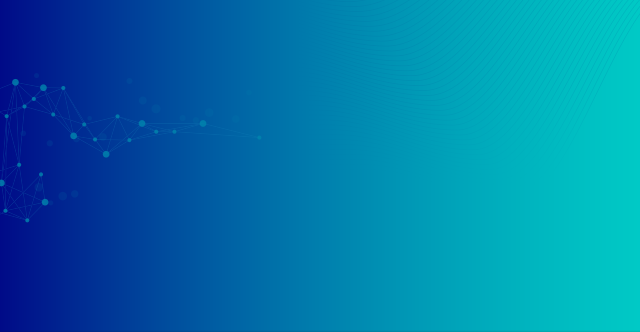
Write a WebGL 2 fragment shader that draws this background.

```glsl
#version 300 es
precision highp float;

uniform vec2 u_resolution;
out vec4 outColor;

// Lengths are in hundredths of the canvas height.
#define RING_NODES 6
#define NODE_COUNT 24
#define GHOST_COUNT 18
#define WAVE_COUNT 42
#define MAX_LINK 31.0
#define LINK_ALPHA 0.30
#define NODE_ALPHA 0.80
#define GHOST_ALPHA 0.13
#define WAVE_ALPHA 0.20
#define NODE_COLOR vec3(0.0, 0.52, 0.68)
#define LINK_COLOR vec3(0.08, 0.52, 0.74)
#define WAVE_COLOR vec3(0.0, 0.42, 0.63)

float hash(float n) {
    n = fract(n * 0.1031);
    n *= n + 33.33;
    return fract(n * (n + n));
}

// Coverage of a shape from its signed distance.
float fill(float d, float px) {
    return clamp(0.5 - d / px, 0.0, 1.0);
}

float segmentDistance(vec2 p, vec2 a, vec2 b) {
    vec2 ab = b - a;
    float t = clamp(dot(p - a, ab) / dot(ab, ab), 0.0, 1.0);
    return length(p - a - ab * t);
}

// Deep blue to turquoise, easing off toward the right.
vec3 background(float x) {
    float green = 0.04 + x * (1.08 - 0.33 * x);
    return vec3(0.0, green, 0.52 + 0.323 * green);
}

// A small ring at the lower left, then a zigzag chain stretching right.
vec2 nodePosition(int index) {
    if (index < RING_NODES) {
        float angle = 0.7 - 1.0472 * float(index);
        return vec2(7.0, 42.0) + vec2(7.0, 8.5) * vec2(cos(angle), sin(angle));
    }
    float i = float(index - RING_NODES);
    float x = 2.0 + i * (2.62 + 0.0375 * i) + 0.38 * exp(i - 13.0);
    float zigzag = mix(5.5, 2.5, smoothstep(10.0, 13.0, i)) * cos(2.6 * i);
    float dip = 9.5 * smoothstep(5.0, 8.0, i) + 5.0 * exp(-(i - 9.5) * (i - 9.5));
    return vec2(x, 70.5 - dip - zigzag);
}

// x: thin links, y: solid nodes, z: faint ghost dots.
vec3 network(vec2 p, float px) {
    vec3 mask = vec3(0.0);
    for (int i = 0; i < NODE_COUNT; i++) {
        vec2 node = nodePosition(i);
        float radius = i % 3 == 1 ? 1.0 : 0.6;
        mask.y = max(mask.y, fill(length(p - node) - radius, px));
        for (int j = i + 1; j < min(i + 4, NODE_COUNT); j++) {
            vec2 other = nodePosition(j);
            if (distance(node, other) > MAX_LINK) continue;
            mask.x = max(mask.x, fill(segmentDistance(p, node, other) - 0.06, px));
        }
        // Links that leave through the left edge
        if (node.x < 10.0) {
            vec2 outside = vec2(-8.0, node.y + 14.0 * hash(float(i) + 3.0) - 7.0);
            mask.x = max(mask.x, fill(segmentDistance(p, node, outside) - 0.06, px));
        }
    }
    for (int k = 0; k < GHOST_COUNT; k++) {
        float n = float(k);
        float scatter = hash(n + 17.0) - 0.5;
        vec2 center = vec2(7.0 + 4.0 * n, 67.0 + 30.0 * scatter * (1.0 - 0.03 * n));
        if (k % 4 == 3) center = vec2(9.0 + 0.9 * n, 42.0 + 22.0 * scatter);
        float radius = mix(0.6, 1.4, hash(n + 51.0));
        mask.z = max(mask.z, fill(length(p - center) - radius, px));
    }
    return mask;
}

// Nested curves: a shallow sag on the left, a steep S-shaped rise on the right.
float waves(vec2 p, float px) {
    float mask = 0.0;
    for (int i = 0; i < WAVE_COUNT; i++) {
        float f = float(i) / float(WAVE_COUNT - 1);
        float u = p.x - mix(104.0, 155.0, f);
        float halfSpan = u < 0.0 ? 45.0 : 50.0;
        float rise = u < 0.0 ? 9.0 : mix(22.0, 65.0, f);
        float phase = clamp(u / halfSpan, -1.0, 1.0) * 3.14159;
        float y = 101.0 - 61.0 * f + 0.5 * rise * (1.0 - cos(phase));
        float slope = 0.5 * rise * sin(phase) * 3.14159 / halfSpan;
        float d = abs(p.y - y) / sqrt(1.0 + slope * slope);
        mask = max(mask, fill(d - 0.1, px));
    }
    return mask * smoothstep(86.0, 102.0, p.x) * smoothstep(42.0, 82.0, p.y);
}

void main() {
    float px = 100.0 / u_resolution.y;
    vec2 p = gl_FragCoord.xy * px;
    vec3 color = background(gl_FragCoord.x / u_resolution.x);

    if (p.x > 85.0) {
        color = mix(color, WAVE_COLOR, WAVE_ALPHA * waves(p, px));
    } else {
        vec3 mask = network(p, px);
        color = mix(color, NODE_COLOR, GHOST_ALPHA * mask.z);
        color = mix(color, LINK_COLOR, LINK_ALPHA * mask.x);
        color = mix(color, NODE_COLOR, NODE_ALPHA * mask.y);
    }

    // Slight shade along the bottom edge
    color *= 1.0 - 0.08 * fill(p.y - 0.4, px);
    outColor = vec4(color, 1.0);
}
```
